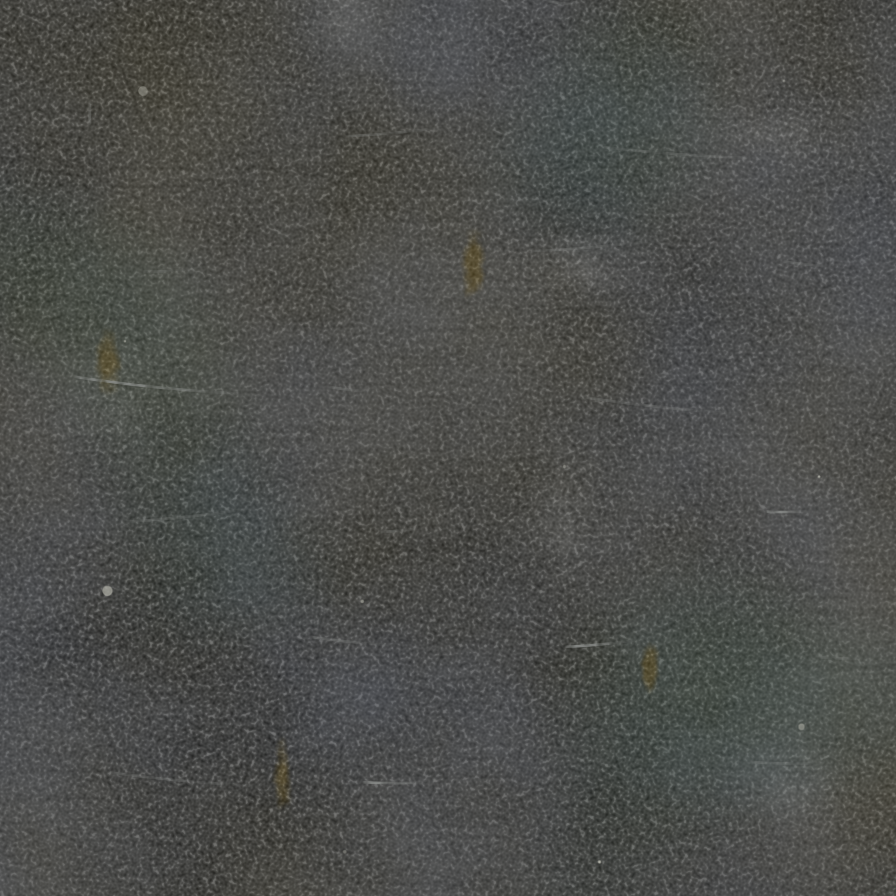
Write a WebGL 2 fragment shader that draws this texture.

```glsl
#version 300 es
precision highp float;

uniform vec2 u_resolution;
out vec4 fragColor;

const vec3 BASE_COLOR = vec3(0.299, 0.299, 0.289);
const vec3 COOL_SHIFT = vec3(-0.010, 0.0, 0.032);
const vec3 GREEN_SHIFT = vec3(-0.045, 0.004, -0.012);
const vec3 RUST_COLOR = vec3(0.37, 0.31, 0.15);
const vec3 CHIP_COLOR = vec3(0.72, 0.72, 0.68);
const vec3 SCRATCH_COLOR = vec3(0.56, 0.57, 0.56);
const float COARSE_GRAIN_FREQ = 165.0;
const float FINE_GRAIN_FREQ = 285.0;
const float GRAIN_CONTRAST = 0.15;
const float SPECKLE_GAIN = 0.05;
const float CLOUD_CONTRAST = 0.065;
const float STREAK_CONTRAST = 0.028;
const float SMUDGE_GAIN = 0.055;
const int SCRATCH_COUNT = 20;
const int RUST_COUNT = 4;
const int SMUDGE_COUNT = 6;
const int CHIP_COUNT = 11;

vec2 hash2(vec2 p) {
    vec3 q = fract(p.xyx * vec3(0.1031, 0.1030, 0.0973));
    q += dot(q, q.yzx + 33.33);
    return fract((q.xx + q.yz) * q.zy);
}

mat2 rotation(float a) {
    return mat2(cos(a), -sin(a), sin(a), cos(a));
}

float cornerSlope(vec2 cell, vec2 offset) {
    float a = 6.2832 * hash2(cell).x;
    return dot(vec2(cos(a), sin(a)), offset);
}

float gradientNoise(vec2 p) {
    vec2 i = floor(p), f = fract(p);
    vec2 w = f * f * f * (f * (f * 6.0 - 15.0) + 10.0);
    vec2 e = vec2(1.0, 0.0);
    float low = mix(cornerSlope(i, f), cornerSlope(i + e, f - e), w.x);
    float high = mix(cornerSlope(i + e.yx, f - e.yx), cornerSlope(i + 1.0, f - 1.0), w.x);
    return mix(low, high, w.y);
}

float fbm(vec2 p) {
    float sum = 0.0, amplitude = 1.0;
    for (int i = 0; i < 5; i++) {
        sum += amplitude * gradientNoise(p);
        p = rotation(0.65) * p * 2.03 + 17.3;
        amplitude *= 0.52;
    }
    return sum;
}

// Evenly spread positions from an additive sequence
vec2 scatter(int i, vec2 seed) {
    return fract(seed + float(i) * vec2(0.7549, 0.5698));
}

// Slightly bowed line, bright at its start and fading out
float scratch(vec2 p, vec2 start, float angle, float len, float width, float pixel) {
    vec2 q = rotation(angle) * (p - start);
    float t = q.x / len;
    float d = abs(q.y + 0.06 * len * t * (1.0 - t));
    float line = 1.0 - smoothstep(width * 0.4, width * 0.6 + pixel, d);
    return line * smoothstep(0.0, 0.06, t) * (1.0 - smoothstep(0.25, 1.0, t));
}

void main() {
    vec2 p = gl_FragCoord.xy / u_resolution.y;
    float pixel = 1.0 / u_resolution.y;

    // Broad clouds and hue drift
    float cloud = fbm(p * 3.1 + 4.7);
    float hue = fbm(p * 2.3 + 31.0);
    float green = smoothstep(0.15, 0.55, gradientNoise(p * 2.2 + 58.0));
    vec3 color = BASE_COLOR + CLOUD_CONTRAST * cloud;
    color += COOL_SHIFT * (hue + 0.5 * cloud) + GREEN_SHIFT * green * 0.6;

    // Pale soft smudges
    float ragged = fbm(p * 24.0 + 9.0);
    for (int i = 0; i < SMUDGE_COUNT; i++) {
        vec2 size = 0.025 + 0.035 * hash2(vec2(float(i), 71.0));
        vec2 q = (p - scatter(i, vec2(0.87, 0.85))) / size;
        float fade = exp(-dot(q, q)) * (0.8 + 0.8 * ragged);
        color += SMUDGE_GAIN * max(fade, 0.0);
    }

    // Rust spots with torn edges
    for (int i = 0; i < RUST_COUNT; i++) {
        vec2 h = hash2(vec2(float(i), 23.0));
        vec2 size = vec2(0.010 + 0.010 * h.x, 0.016 + 0.026 * h.y);
        vec2 center = 0.1 + 0.8 * scatter(i, vec2(0.27, 0.05));
        float d = length((p - center) / size) + 0.55 * ragged;
        color = mix(color, RUST_COLOR, 0.6 * (1.0 - smoothstep(0.35, 1.15, d)));
    }

    // Fine grain, stronger where the ground is dark
    float grain = 0.6 * gradientNoise(rotation(0.5) * p * COARSE_GRAIN_FREQ)
                + 0.6 * gradientNoise(rotation(1.1) * p * FINE_GRAIN_FREQ + 90.0);
    float speckle = smoothstep(0.1, 0.45, grain);
    color += (GRAIN_CONTRAST * grain + SPECKLE_GAIN * speckle) * (1.0 - 0.5 * cloud);

    // Brushed streaks, mostly horizontal
    float streak = gradientNoise(p * vec2(7.0, 190.0) + 12.0);
    float weave = gradientNoise(p * vec2(170.0, 9.0) + 44.0);
    color += STREAK_CONTRAST * (streak + 0.4 * weave);

    // Scratches: a few strong, most faint, some upright
    float worn = smoothstep(-0.35, 0.25, gradientNoise(p * 75.0));
    for (int i = 0; i < SCRATCH_COUNT; i++) {
        vec2 h = hash2(vec2(float(i), 5.0));
        bool upright = i % 9 == 4;
        float angle = (h.x - 0.5) * 0.24 + (upright ? 1.5 : 0.0);
        float len = upright ? 0.035 : 0.05 + 0.19 * h.y * h.y;
        float strength = i % 5 == 0 ? 0.8 : 0.3;
        float mark = scratch(p, scatter(i, vec2(0.08, 0.58)), angle, len, 0.0018, pixel);
        color = mix(color, SCRATCH_COLOR, strength * mark * (0.35 + 0.65 * worn));
    }

    // Tiny bright chips
    for (int i = 0; i < CHIP_COUNT; i++) {
        vec2 h = hash2(vec2(float(i), 47.0));
        float radius = 0.0015 + 0.0035 * h.x * h.x;
        float d = length(p - scatter(i, vec2(0.12, 0.34))) + 0.0025 * ragged;
        float chip = 1.0 - smoothstep(radius - pixel, radius + pixel, d);
        color = mix(color, CHIP_COLOR, chip * (0.35 + 0.55 * h.y));
    }

    fragColor = vec4(clamp(color, 0.0, 1.0), 1.0);
}
```
